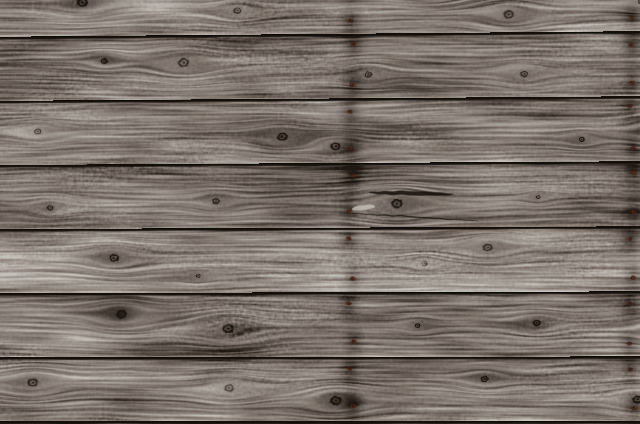
Write a Shadertoy shader that draws this texture.

```glsl
// Weathered clapboard wall: seven lapped grey planks with shadow gaps.
// Stretched gradient noise makes the grain, which bends around scattered
// knots; rusty nails, stains and one split are laid over it.

const float PITCH = 0.1523;      // plank height, in canvas heights
const float KNOT_CELL = 0.36;    // spacing of knots along a plank
const vec3 DARK = vec3(0.12, 0.09, 0.07);
const vec3 MID = vec3(0.49, 0.45, 0.42);
const vec3 PALE = vec3(0.77, 0.755, 0.73);
const vec3 GAP = vec3(0.07, 0.055, 0.04);
const vec3 RUST = vec3(0.27, 0.13, 0.07);
const float BOARD_TONE[7] = float[7](0.02, -0.03, 0.13, -0.05, 0.0, -0.02, 0.03);

vec2 hash2(vec2 p) {
    vec3 q = fract(p.xyx * vec3(0.1031, 0.1030, 0.0973));
    q += dot(q, q.yzx + 33.33);
    return fract((q.xx + q.yz) * q.zy);
}

float corner(vec2 cell, vec2 offset) {
    return dot(hash2(cell) * 2.0 - 1.0, offset);
}

float gradientNoise(vec2 p) {
    vec2 i = floor(p), f = fract(p), e = vec2(1, 0);
    vec2 u = f * f * f * (f * (f * 6.0 - 15.0) + 10.0);
    return mix(mix(corner(i, f), corner(i + e, f - e), u.x),
               mix(corner(i + e.yx, f - e.yx), corner(i + 1.0, f - 1.0), u.x), u.y);
}

float fbm(vec2 p) {
    float sum = 0.0, amp = 0.6;
    for (int i = 0; i < 4; i++) {
        sum += amp * gradientNoise(p);
        p = p * 2.03 + 17.3;
        amp *= 0.55;
    }
    return sum;
}

// x: grain displacement, y: darkness of the knots
vec2 knots(vec2 q, float row) {
    vec2 result = vec2(0);
    float home = floor(q.x / KNOT_CELL);
    for (float i = -1.0; i <= 1.0; i++) {
        vec2 id = vec2(home + i + 20.0, row * 7.0 + 31.0);
        vec2 place = hash2(id);
        float size = mix(0.005, 0.012, hash2(id + 57.0).x);
        vec2 d = q - vec2((home + i + 0.15 + 0.7 * place.x) * KNOT_CELL,
                          PITCH * (0.25 + 0.5 * place.y));
        float reach = length(d * vec2(0.45, 1.0)) / (size * 3.2);
        float r = length(d * vec2(0.8, 1.0)) / size;
        r += 0.3 * gradientNoise(d * 150.0 + id);
        result.x -= d.y * exp(-reach * reach);
        float rings = 0.65 + 0.35 * cos(r * 9.0);
        result.y += smoothstep(1.25, 0.7, r) * rings + 0.25 * exp(-reach * reach * 2.0);
    }
    return result;
}

// Soft mask of an elongated, tapered split starting at a point
float split(vec2 p, vec2 start, float len, float slope, float width, float px) {
    vec2 d = p - start;
    float along = d.x / len;
    float taper = width * sqrt(max(along * (1.0 - along), 0.0)) * 2.0;
    float off = abs(d.y - slope * d.x - 0.006 * gradientNoise(vec2(p.x * 30.0, 2.0)));
    return smoothstep(px, -px, off - taper) * step(0.0, along) * step(along, 1.0);
}

// x: nail head, y: stain around it
vec2 nails(vec2 q, float row, float px) {
    vec2 result = vec2(0);
    for (int i = 0; i < 4; i++) {
        float column = float(i / 2), upper = float(i % 2);
        vec2 jitter = hash2(vec2(row + 11.0, float(i) + 5.0)) - 0.5;
        vec2 centre = vec2(mix(0.828, 1.49, column), PITCH * mix(0.22, 0.82, upper));
        vec2 d = q - centre - jitter * vec2(0.012, 0.01);
        float head = length(d * vec2(0.75, 1.0)) - 0.0048;
        head += 0.002 * gradientNoise(q * 180.0 + row);
        result.x = max(result.x, smoothstep(px, -px, head));
        result.y += exp(-dot(d * d, vec2(2200.0, 900.0)));
    }
    return result;
}

void mainImage(out vec4 fragColor, in vec2 fragCoord) {
    vec2 p = fragCoord / iResolution.y;
    float px = 1.0 / iResolution.y;

    // Slightly tilted planks; q is the place within one plank
    float v = (p.y - 0.006 - 0.0095 * p.y * (p.x - 0.75)) / PITCH;
    float row = floor(v);
    vec2 q = vec2(p.x, fract(v) * PITCH);
    vec2 seed = vec2(row * 13.7 + 40.0, row * 5.3 + 60.0);

    // Grain follows a wavy level that parts around knots
    vec2 knot = knots(q, row);
    float level = q.y + knot.x + 0.014 * gradientNoise(vec2(p.x * 2.3, q.y * 7.0) + seed);
    float drift = fbm(vec2(p.x * 1.5, level * 14.0) + seed);
    float grain = 0.34 * gradientNoise(vec2(p.x * 3.0, level * 95.0) + seed)
                + 0.34 * gradientNoise(vec2(p.x * 9.0, level * 180.0) + seed)
                + 0.07 * sin(level * 520.0 + drift * 9.0);

    // Broad weathering, then fine scuffs in worn patches
    float blotch = fbm(vec2(p.x * 2.2, level * 13.0) + seed.yx);
    float worn = smoothstep(-0.1, 0.45, fbm(p * vec2(2.5, 9.0) + 8.0));
    float scuff = gradientNoise(p * vec2(70.0, 190.0)) + gradientNoise(p * vec2(150.0, 110.0));
    float tone = 0.56 + BOARD_TONE[clamp(int(row), 0, 6)] + 0.5 * blotch + grain;
    tone += scuff * mix(0.06, 0.24, worn);
    tone -= 0.22 * smoothstep(0.12, 0.5, drift) + 0.4 * knot.y;

    // Damp upper edge under the lap and pale lower lip
    float below = PITCH - q.y;
    tone -= 0.28 * exp(-below / 0.016) * (1.0 + 1.5 * gradientNoise(vec2(p.x * 3.0, row * 3.7)));
    tone += 0.12 * smoothstep(0.006, 0.001, q.y);

    vec2 nail = nails(q, row, px);
    tone -= 0.3 * nail.y;
    tone = clamp(tone, 0.0, 1.0);
    vec3 color = mix(mix(DARK, MID, min(2.0 * tone, 1.0)), PALE, max(2.0 * tone - 1.0, 0.0));

    // Split with a bare sliver beside it
    float crack = max(split(p, vec2(0.87, 0.546), 0.2, -0.02, 0.005, px),
                      split(p, vec2(0.83, 0.497), 0.3, -0.06, 0.0015, px));
    color = mix(color, PALE, 0.8 * split(p, vec2(0.83, 0.507), 0.055, 0.12, 0.006, px));
    color = mix(color, GAP, 0.85 * crack);

    // Nail heads and the shadow gap between planks
    color = mix(color, RUST * (0.7 + 0.6 * hash2(floor(q * 400.0)).x), 0.9 * nail.x);
    float gapWidth = 0.0055 + 0.002 * gradientNoise(vec2(p.x * 9.0, row * 2.3));
    color = mix(color, GAP, smoothstep(gapWidth + 1.2 * px, gapWidth - px, below));
    fragColor = vec4(color, 1.0);
}
```
